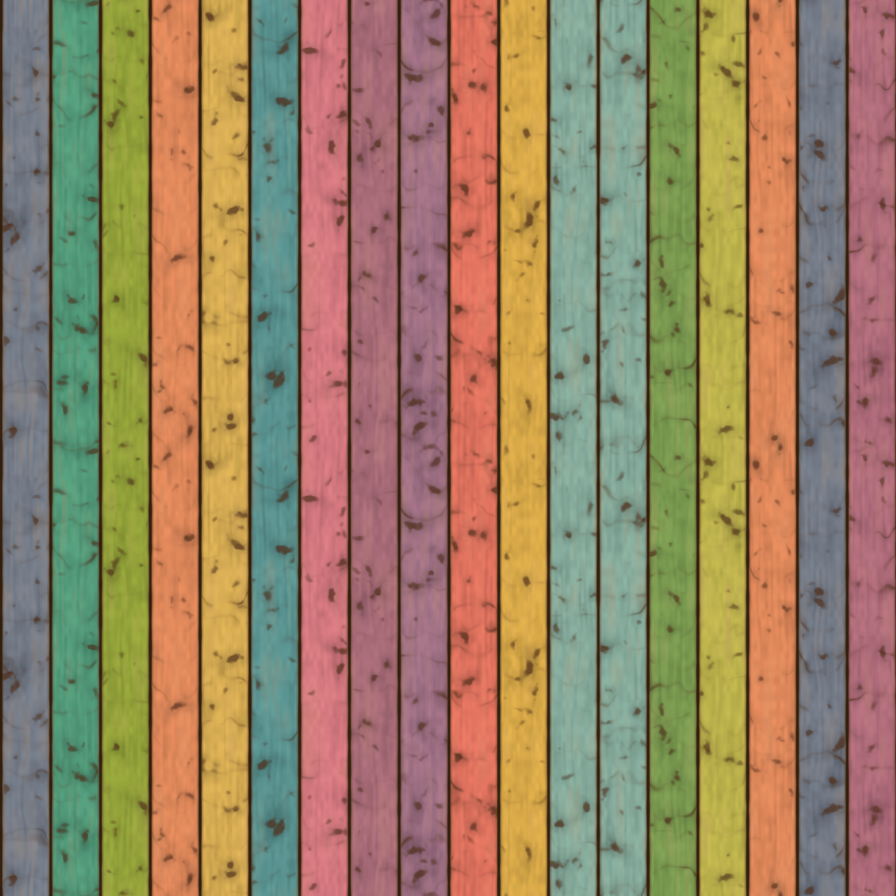
Write a three.js fragment shader that draws this texture.

```glsl
varying vec2 vUv;

const float PLANKS = 18.0;
const float PERIOD = 9.0; // vertical repeat, in plank widths

float hash(vec2 p) {
  vec3 q = fract(p.xyx * 0.1031);
  q += dot(q, q.yzx + 33.33);
  return fract((q.x + q.y) * q.z);
}

// Value noise that wraps vertically after a whole number of cells
float noise(vec2 p, float rows) {
  vec2 cell = floor(p);
  vec2 f = fract(p);
  f = f * f * (3.0 - 2.0 * f);
  float y0 = floor(mod(cell.y + 0.5, rows));
  float y1 = floor(mod(cell.y + 1.5, rows));
  float low = mix(hash(vec2(cell.x, y0)), hash(vec2(cell.x + 1.0, y0)), f.x);
  float high = mix(hash(vec2(cell.x, y1)), hash(vec2(cell.x + 1.0, y1)), f.x);
  return mix(low, high, f.y);
}

float wrapDistance(float d) {
  return mod(d + 0.5 * PERIOD, PERIOD) - 0.5 * PERIOD;
}

// Paint of each plank, from left to right
vec3 plankColor(float id) {
  if (id < 0.5 || abs(id - 16.0) < 0.5) return vec3(0.46, 0.49, 0.54); // slate
  if (id < 1.5) return vec3(0.33, 0.62, 0.49);  // sea green
  if (id < 2.5) return vec3(0.59, 0.65, 0.23);  // lime
  if (id < 3.5 || abs(id - 15.0) < 0.5) return vec3(0.89, 0.54, 0.36); // orange
  if (id < 4.5) return vec3(0.86, 0.69, 0.33);  // straw
  if (id < 5.5) return vec3(0.36, 0.59, 0.58);  // teal
  if (id < 6.5) return vec3(0.85, 0.48, 0.51);  // pink
  if (id < 7.5) return vec3(0.67, 0.43, 0.48);  // mauve
  if (id < 8.5) return vec3(0.64, 0.45, 0.53);  // purple
  if (id < 9.5) return vec3(0.90, 0.46, 0.38);  // coral
  if (id < 10.5) return vec3(0.87, 0.68, 0.29); // gold
  if (id < 12.5) return vec3(0.53, 0.68, 0.62); // aqua
  if (id < 13.5) return vec3(0.49, 0.62, 0.32); // leaf
  if (id < 14.5) return vec3(0.75, 0.71, 0.30); // citron
  return vec3(0.70, 0.43, 0.49);                // rose
}

// Scattered knots: x is the dark core, y the soft stain around it
vec2 knots(vec2 p, float id) {
  vec2 mark = vec2(0.0);
  float rough = noise(vec2(p.x * 14.0 + id * 19.0, p.y * 14.0), 126.0) - 0.5;
  for (int i = 0; i < 22; i++) {
    vec2 seed = vec2(id * 7.0 + 3.0, float(i) * 5.0 + 11.0);
    vec2 d = p - vec2(0.06 + 0.88 * hash(seed), PERIOD * hash(seed + 31.7));
    d.y = wrapDistance(d.y);
    float angle = 6.283 * hash(seed + 57.3);
    vec2 axis = vec2(cos(angle), sin(angle));
    d = vec2(dot(d, axis), dot(d, vec2(-axis.y, axis.x)));
    float size = hash(seed + 83.1);
    float radius = mix(0.015, 0.07, size * size);
    d.x /= 1.0 + 1.6 * hash(seed + 101.9);
    d.y += d.x * d.x * 5.0;
    float r = length(d) + 0.05 * rough;
    mark.x = max(mark.x, (1.0 - smoothstep(radius - 0.03, radius + 0.04, r)) * (0.35 + 0.65 * size));
    mark.y += exp(-r * r / (radius * radius * 8.0)) * size;
  }
  return mark;
}

// Branch scars: short curved whiskers that fade from the plank sides
vec2 scars(vec2 p, float id) {
  vec2 mark = vec2(0.0);
  float u = 2.0 * p.x - 1.0;
  float ripple = 0.22 * (noise(vec2(p.x * 5.0 + id * 13.0, p.y * 4.0), 36.0) - 0.5);
  float breakup = noise(vec2(p.x * 6.0 + id * 29.0, p.y * 5.0), 45.0);
  for (int i = 0; i < 14; i++) {
    vec2 seed = vec2(id * 3.0 + 71.0, float(i) * 9.0 + 17.0);
    float center = (float(i) + hash(seed)) * PERIOD / 14.0;
    float bend = mix(-0.2, 0.4, hash(seed + 23.0));
    float d = wrapDistance(p.y - center) - bend * u * u + ripple;
    float side = sign(hash(seed + 47.0) - 0.5);
    float reach = smoothstep(0.1, 0.8, abs(u)) * mix(0.2, 1.0, step(0.0, u * side));
    float strength = (0.2 + 0.8 * reach) * hash(seed + 61.0) * smoothstep(0.15, 0.7, breakup);
    mark.x = max(mark.x, exp(-d * d * 550.0) * strength);
    mark.y += exp(-d * d * 28.0) * strength;
  }
  return mark;
}

void main() {
  vec2 p = vUv * PLANKS - vec2(0.02, 0.0);
  float id = mod(floor(p.x) + 0.5, PLANKS) - 0.5;
  vec2 plank = vec2(fract(p.x), mod(p.y, PERIOD));
  float shift = id * 37.0;

  // Long fibres, cloudy stains and fine mottling
  float sway = noise(vec2(plank.x * 2.0 + shift, plank.y), 9.0);
  float fibre = noise(vec2((plank.x + sway * 0.12) * 17.0 + shift, plank.y * 2.0 / 3.0), 6.0);
  float cloud = noise(vec2(plank.x * 2.5 + shift, plank.y * 2.0), 18.0);
  float mottle = noise(vec2(plank.x * 13.0 + shift, plank.y * 6.0), 54.0);
  vec3 color = plankColor(id);
  color *= 1.0 + 0.12 * (fibre - 0.5) + 0.10 * (cloud - 0.5) + 0.09 * (mottle - 0.5);
  color = mix(color, vec3(0.60, 0.46, 0.34), 0.25 * smoothstep(0.45, 0.9, fibre * 0.6 + cloud * 0.4));

  // Knots and scars, with more figure on some planks
  float figure = mix(0.45, 1.0, step(mod(id, 4.0), 1.5));
  vec2 knot = knots(plank, id);
  vec2 scar = scars(plank, id) * figure;
  color *= 1.0 - 0.18 * min(knot.y + 0.9 * scar.y, 1.0);
  color = mix(color, vec3(0.31, 0.18, 0.10), min(0.72 * knot.x + 0.65 * scar.x, 0.78));

  // Brown seams with slightly worn edges
  float edge = min(plank.x, 1.0 - plank.x);
  edge += 0.010 * (noise(vec2(floor(p.x + 0.5) * 5.0, plank.y * 4.0), 36.0) - 0.5);
  color = mix(color, vec3(0.40, 0.26, 0.14), 0.5 * (1.0 - smoothstep(0.025, 0.09, edge)));
  color = mix(vec3(0.19, 0.12, 0.06), color, smoothstep(0.008, 0.05, edge));

  gl_FragColor = vec4(color, 1.0);
}
```
